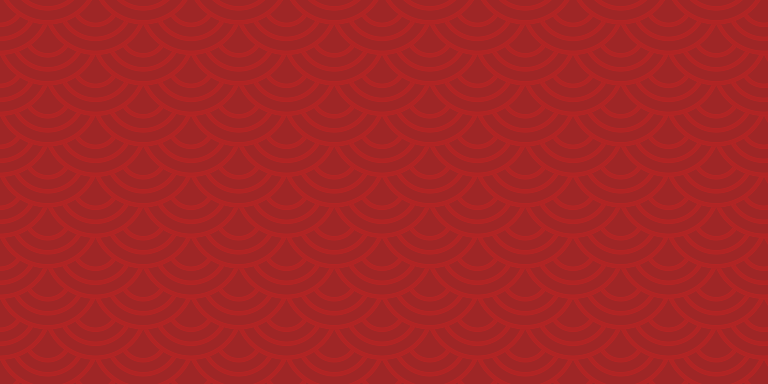
This pattern is drawn by a WebGL 1 fragment shader. Its source:

```glsl
precision highp float;
// Overlapping rows of hanging fish scales, each with three concentric red bands.

#define PERIOD 0.2487       // scale spacing across, in canvas heights
#define ROW_STEP 0.0794     // spacing between rows
#define FIRST_ROW 0.0641    // lowest point of row zero, measured from the top
#define RADIUS 0.137        // outer radius of a scale
#define BAND_STEP 0.0365    // distance from one band to the next
#define BAND_WIDTH 0.0116
#define EDGE_WIDTH 0.0016   // thin rim along each band
#define GROUND vec3(0.625, 0.15, 0.15)
#define BAND vec3(0.695, 0.14, 0.14)
#define RIM vec3(0.715, 0.14, 0.14)

uniform vec2 u_resolution;

// Antialiased inside mask of a signed distance
float fill(float dist, float pixel) {
  return 1.0 - smoothstep(-0.5 * pixel, 0.5 * pixel, dist);
}

// Offset from the nearest scale centre in a row; even rows shift half a period
vec2 scaleOffset(vec2 p, float row) {
  float shift = 0.5 * (1.0 - mod(row, 2.0));
  float x = (fract(p.x / PERIOD - shift + 0.5) - 0.5) * PERIOD;
  float centreY = FIRST_ROW + row * ROW_STEP - RADIUS;
  return vec2(x, p.y - centreY);
}

// Colour of a scale at a given depth inside its outer edge
vec3 scaleColour(float depth, float pixel) {
  float fromMiddle = depth - 0.5 * BAND_WIDTH;
  float index = clamp(floor(fromMiddle / BAND_STEP + 0.5), 0.0, 2.0);
  float bandDist = abs(fromMiddle - index * BAND_STEP) - 0.5 * BAND_WIDTH;
  vec3 band = mix(RIM, BAND, fill(bandDist + EDGE_WIDTH, pixel));
  return mix(GROUND, band, fill(bandDist, pixel));
}

void main() {
  float pixel = 1.0 / u_resolution.y;
  vec2 p = gl_FragCoord.xy * pixel;
  p.y = 1.0 - p.y;

  // Paint from the lower rows up, so each row covers the one below it
  float nearestRow = floor((p.y - FIRST_ROW) / ROW_STEP);
  vec3 colour = BAND;
  for (int i = 0; i < 5; i++) {
    float row = nearestRow + 4.0 - float(i);
    float depth = RADIUS - length(scaleOffset(p, row));
    colour = mix(colour, scaleColour(depth, pixel), fill(-depth, pixel));
  }
  gl_FragColor = vec4(colour, 1.0);
}
```
